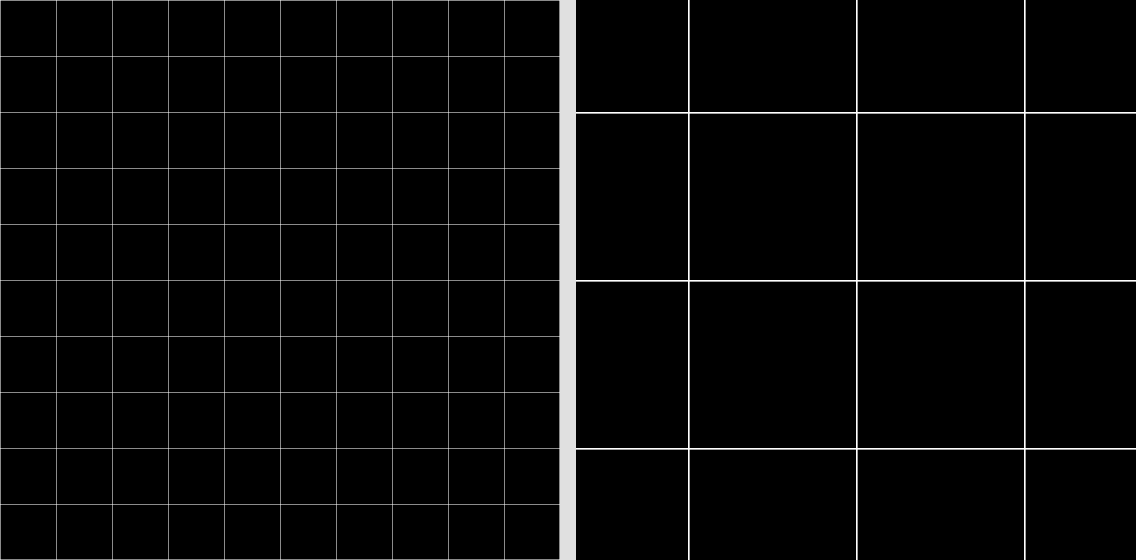
Left: the whole. Right: its middle third, enlarged.
Reproduce this pattern procedurally as a Shadertoy shader.

```glsl
// Draws a ten by ten grid of black squares divided by fine white hairlines.

const float CELLS = 10.0;                // repeats across and down
const float LINE_WIDTH = 1.0 / 1024.0;   // as a share of the canvas
const vec3 CELL_COLOR = vec3(0.0);
const vec3 LINE_COLOR = vec3(1.0);

// Total line length from zero to x, for a line at the start of every cell.
vec2 lineIntegral(vec2 x) {
    float width = LINE_WIDTH * CELLS;
    return floor(x) * width + min(fract(x), width);
}

// Exact share of a pixel span covered by the repeating lines, per axis.
vec2 gridCoverage(vec2 low, vec2 high) {
    vec2 covered = lineIntegral(high * CELLS) - lineIntegral(low * CELLS);
    return covered / ((high - low) * CELLS);
}

// Share of a pixel span covered by the closing lines at the far edges.
vec2 edgeCoverage(vec2 low, vec2 high) {
    vec2 start = max(low, vec2(1.0 - LINE_WIDTH));
    return max(min(high, vec2(1.0)) - start, 0.0) / (high - low);
}

void mainImage(out vec4 fragColor, in vec2 fragCoord) {
    // Canvas position from the upper left, with the extent of one pixel.
    vec2 pixel = 1.0 / iResolution.xy;
    vec2 uv = fragCoord * pixel;
    uv.y = 1.0 - uv.y;
    vec2 low = uv - 0.5 * pixel;
    vec2 high = uv + 0.5 * pixel;

    // Vertical and horizontal lines, joined where they cross.
    vec2 lines = clamp(gridCoverage(low, high) + edgeCoverage(low, high), 0.0, 1.0);
    float ink = 1.0 - (1.0 - lines.x) * (1.0 - lines.y);

    fragColor = vec4(mix(CELL_COLOR, LINE_COLOR, ink), 1.0);
}
```
